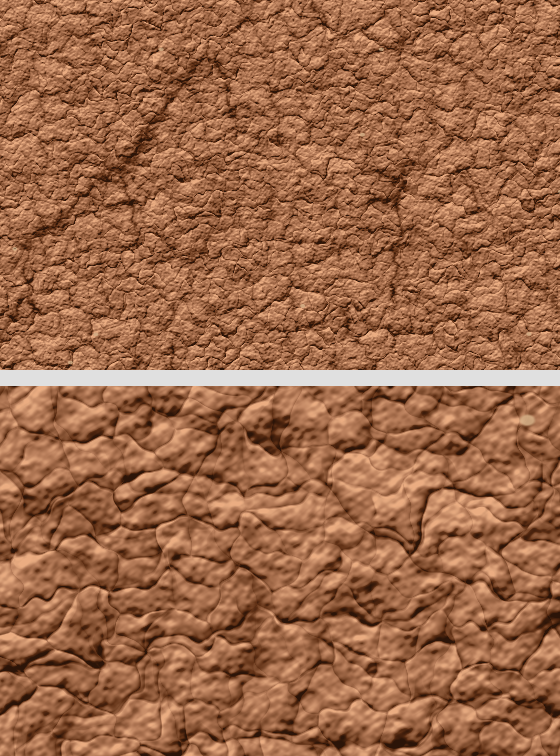
Top: the whole. Bottom: its middle third, enlarged.
This texture is drawn by a WebGL 2 fragment shader. Its source:

```glsl
#version 300 es
precision highp float;
precision highp int;

uniform vec2 u_resolution;
out vec4 outColor;

const vec3 CLAY[6] = vec3[6](
    vec3(0.28, 0.13, 0.05), vec3(0.39, 0.20, 0.09), vec3(0.51, 0.31, 0.19),
    vec3(0.64, 0.42, 0.29), vec3(0.75, 0.52, 0.38), vec3(0.87, 0.64, 0.48));
const vec3 PEBBLE = vec3(0.84, 0.69, 0.53);

const vec2 SUN_DIR = vec2(-0.3, 0.95);
const float SUN_SLOPE = 1.0;        // rise needed to block the sun
const float SLOPE_REACH = 0.0026;   // sampling distance of the slope
const float SHADOW_REACH = 0.009;   // sampling distance of cast shadows
const float EXPOSURE = 3.42;        // mean position on the clay ramp
const float CONTRAST = 1.18;
const float SHADOW_DEPTH = 0.8;
const float CLOD_CRACK = 1.7;       // darkness inside the cracks
const float CRUMB_CRACK = 1.0;
const float FISSURE_DEPTH = 2.8;

const vec2 CLOD_SCALE = vec2(11.0, 13.0);
const vec2 CRUMB_SCALE = vec2(25.0, 29.0);
const vec2 FISSURE_SCALE = vec2(4.6, 2.3);
const float CLOD_HEIGHT = 0.015;
const float CRUMB_HEIGHT = 0.0085;
const float RIM_WIDTH = 0.12;
const float CRACK_WIDTH = 0.055;
const float FISSURE_WIDTH = 0.022;

const int GRAIN_OCTAVES = 5;
const float GRAIN_FREQ = 9.0;
const float GRAIN_SLOPE = 0.27;
const float GRAIN_GAIN = 1.28;
const mat2 GRAIN_TURN = mat2(0.8, 0.6, -0.6, 0.8);

vec2 hash2(vec2 cell) {
    uvec2 q = uvec2(ivec2(cell) + 4096) * 1664525u + 12345u;
    q.x += q.y * 1664525u;
    q.y += q.x * 1664525u;
    q ^= q >> 16;
    q.x += q.y * 1664525u;
    q.y += q.x * 1664525u;
    return vec2(q >> 16) / 65536.0;
}

// Gradient noise: x is the value, yz its slope
vec3 gradientNoise(vec2 p) {
    vec2 i = floor(p), f = p - i;
    vec2 u = f * f * f * (f * (f * 6.0 - 15.0) + 10.0);
    vec2 du = 30.0 * f * f * (f * (f - 2.0) + 1.0);
    vec2 e = vec2(1.0, 0.0);
    vec2 ga = 2.4 * hash2(i) - 1.2, gb = 2.4 * hash2(i + e) - 1.2;
    vec2 gc = 2.4 * hash2(i + e.yx) - 1.2, gd = 2.4 * hash2(i + 1.0) - 1.2;
    float a = dot(ga, f), b = dot(gb, f - e);
    float c = dot(gc, f - e.yx), d = dot(gd, f - 1.0);
    float value = mix(mix(a, b, u.x), mix(c, d, u.x), u.y);
    vec2 slope = mix(mix(ga, gb, u.x), mix(gc, gd, u.x), u.y);
    slope += du * vec2(mix(b - a, d - c, u.y), mix(c - a, d - b, u.x));
    return vec3(value, slope);
}

// Border distance and cell value at p, p + near and p + far
vec3 cells(vec2 p, vec2 near, vec2 far, out vec3 id) {
    vec2 base = floor(p);
    vec3 first = vec3(9.0), second = vec3(9.0);
    id = vec3(0.0);
    for (int k = 0; k < 9; k++) {
        vec2 cell = base + vec2(k % 3 - 1, k / 3 - 1);
        vec2 rnd = hash2(cell);
        vec2 r = cell + rnd - p;
        vec3 d = vec3(dot(r, r), dot(r - near, r - near), dot(r - far, r - far));
        id = mix(id, vec3(fract(rnd.x * 17.0 + rnd.y * 31.0)), lessThan(d, first));
        second = min(second, max(first, d));
        first = min(first, d);
    }
    return 0.5 * (sqrt(second) - sqrt(first));
}

// Rounded lumps of uneven height, and the cracks between them
vec3 lumps(vec2 p, vec2 sun, vec2 scale, out float crack) {
    vec3 id;
    vec3 edge = cells(p * scale, sun * scale * SLOPE_REACH, sun * scale * SHADOW_REACH, id);
    crack = exp(-edge.x / CRACK_WIDTH);
    return (0.65 + 0.7 * id) * (1.0 - exp(-edge / RIM_WIDTH));
}

// Long, mostly upright cracks that fade in and out
float fissures(vec2 p, float gate) {
    vec3 id;
    float edge = cells(p * FISSURE_SCALE + 5.0, vec2(0.0), vec2(0.0), id).x;
    return smoothstep(0.03, 0.28, gate) * exp(-edge / FISSURE_WIDTH);
}

// Fine relief as seen along the sun direction
float grainRise(vec2 p, vec2 sun) {
    float rise = 0.0, freq = GRAIN_FREQ, slope = GRAIN_SLOPE;
    for (int i = 0; i < GRAIN_OCTAVES; i++) {
        rise += slope * dot(sun, gradientNoise(p * freq + 19.0 * float(i)).yz);
        freq *= 2.0;
        slope *= GRAIN_GAIN;
        p = GRAIN_TURN * p;
        sun = GRAIN_TURN * sun;
    }
    return rise;
}

vec3 clayRamp(float tone) {
    vec3 color = CLAY[0];
    for (int i = 0; i < 5; i++)
        color = mix(color, CLAY[i + 1], clamp(tone - float(i), 0.0, 1.0));
    return color * (1.0 + 0.4 * clamp(tone, -1.0, 0.0) + 0.1 * clamp(tone - 5.0, 0.0, 0.6));
}

void main() {
    vec2 p = gl_FragCoord.xy / u_resolution.y;
    vec2 sun = normalize(SUN_DIR);

    // Swirled coordinates make the lumps ragged
    vec2 broad = gradientNoise(p * 13.0).zy * vec2(1.0, -1.0);
    vec2 fine = gradientNoise(p * 42.0 + 11.0).zy * vec2(1.0, -1.0);
    vec2 ragged = p + 0.009 * broad + 0.0028 * fine;

    // Lumps, worn smoother in some areas
    float patches = gradientNoise(p * 4.5 + 23.0).x;
    float wear = smoothstep(-0.4, 0.3, patches);
    float clodCrack, crumbCrack;
    vec3 h = CLOD_HEIGHT * mix(0.6, 1.0, wear) * lumps(ragged, sun, CLOD_SCALE, clodCrack);
    h += CRUMB_HEIGHT * mix(1.2, 0.6, wear) * lumps(ragged + 2.0, sun, CRUMB_SCALE, crumbCrack);

    // Slope facing the sun, and shadows cast by higher ground
    float rise = (h.y - h.x) / SLOPE_REACH + grainRise(p, sun);
    float farRise = (h.z - h.x) / SHADOW_REACH;
    float shadow = smoothstep(0.0, 0.7, max(rise, 1.2 * farRise) - SUN_SLOPE);

    // Tone on the clay ramp, darkest inside the cracks
    float tone = EXPOSURE - CONTRAST * rise - SHADOW_DEPTH * shadow;
    tone -= CLOD_CRACK * mix(0.5, 1.0, wear) * clodCrack;
    tone -= CRUMB_CRACK * mix(1.0, 0.6, wear) * crumbCrack;
    tone -= FISSURE_DEPTH * fissures(ragged, gradientNoise(p * 3.2 + 9.0).x);
    tone += 0.6 * patches;
    vec3 color = clayRamp(tone);

    // Sparse pale pebbles
    vec2 grid = p * 13.0, cell = floor(grid);
    vec2 rnd = hash2(cell + 300.0);
    float d = length((grid - cell - 0.25 - 0.5 * rnd.yx) * vec2(0.8, 1.1));
    float pebble = step(rnd.x, 0.035) * (1.0 - smoothstep(0.05, 0.09, d));
    color = mix(color, PEBBLE * (1.0 - 0.25 * shadow), 0.85 * pebble);

    outColor = vec4(color, 1.0);
}
```
